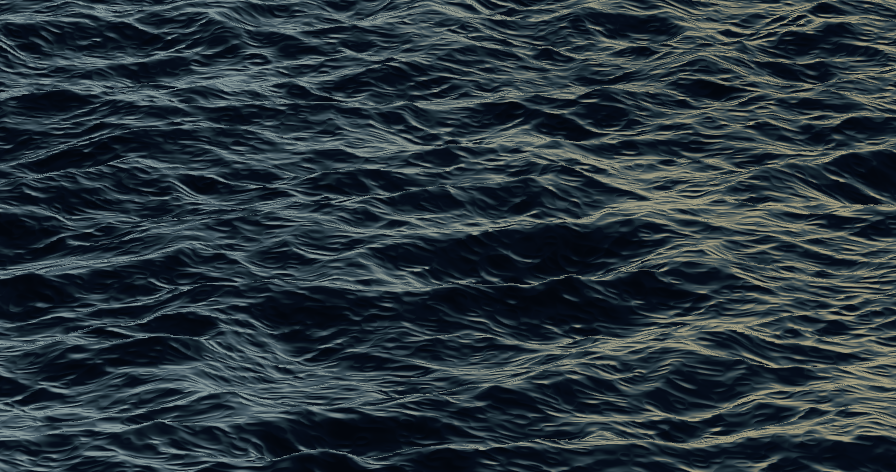
This texture is drawn by a Shadertoy shader. Its source:

```glsl
const float VIEW_TILT = 0.30;      // foreshortening of the water plane
const float PERSPECTIVE = 0.5;     // shrinking of waves towards the top
const float BASE_FREQUENCY = 2.4;
const float LACUNARITY = 1.85;
const float BASE_STEEPNESS = 0.22;
const float STEEPNESS_DECAY = 0.92;
const float CREST_STRETCH = 0.62;  // below 1 lengthens crests sideways
const float CREST_ROUNDING = 0.004;
const float MAX_HEIGHT = 0.18;
const int SWELL_OCTAVES = 4;
const int ALL_OCTAVES = 6;
const int MARCH_STEPS = 30;
const float DARK_FACING = 0.62;    // facing at which reflection vanishes
const float FACING_RANGE = 0.54;
const float TONE_GAMMA = 1.15;
const float PATCH_STRENGTH = 0.20;
const float SIDE_LIGHT = 0.12;

const vec3 WATER_TONES[6] = vec3[6](
    vec3(0.02, 0.05, 0.10), vec3(0.09, 0.15, 0.18), vec3(0.19, 0.25, 0.28),
    vec3(0.29, 0.35, 0.38), vec3(0.42, 0.46, 0.47), vec3(0.56, 0.59, 0.57));
const vec3 COOL_TINT = vec3(0.92, 1.00, 1.04);
const vec3 WARM_TINT = vec3(1.12, 1.03, 0.86);

float hash(vec2 p) {
    vec3 q = fract(p.xyx * 0.1031);
    q += dot(q, q.yzx + 33.33);
    return fract((q.x + q.y) * q.z);
}

float noise(vec2 p) {
    vec2 cell = floor(p);
    vec2 f = p - cell;
    f = f * f * (3.0 - 2.0 * f);
    float low = mix(hash(cell), hash(cell + vec2(1, 0)), f.x);
    float high = mix(hash(cell + vec2(0, 1)), hash(cell + vec2(1, 1)), f.x);
    return mix(low, high, f.y);
}

// Sum of crested waves, each octave running in its own direction
float waveHeight(vec2 p, int octaves) {
    float height = 0.0;
    float frequency = BASE_FREQUENCY;
    float steepness = BASE_STEEPNESS;
    for (int i = 0; i < octaves; i++) {
        float angle = 0.6 * sin(float(i) * 2.4 + 0.4);
        float c = cos(angle), s = sin(angle);
        vec2 q = vec2(c * p.x + s * p.y, c * p.y - s * p.x);
        q *= frequency * vec2(CREST_STRETCH, 1.0);
        float v = 2.0 * noise(q + 17.3 * float(i + 1)) - 1.0;
        height += (1.0 - sqrt(v * v + CREST_ROUNDING)) * steepness / frequency;
        frequency *= LACUNARITY;
        steepness *= STEEPNESS_DECAY;
    }
    return height;
}

// First point of the water surface seen along a slanted view ray
vec2 findSurface(vec2 view) {
    float nearDepth = (view.y - MAX_HEIGHT) / VIEW_TILT;
    float stepLength = (MAX_HEIGHT + 0.01) / VIEW_TILT / float(MARCH_STEPS);
    float depth = nearDepth;
    float lastGap = 0.01;
    for (int i = 0; i <= MARCH_STEPS; i++) {
        depth = nearDepth + float(i) * stepLength;
        float rayHeight = view.y - depth * VIEW_TILT;
        float gap = rayHeight - waveHeight(vec2(view.x, depth), SWELL_OCTAVES);
        if (gap <= 0.0) {
            depth += stepLength * gap / (lastGap - gap);
            break;
        }
        lastGap = gap;
    }
    return vec2(view.x, depth);
}

vec3 toneColor(float tone) {
    float t = clamp(tone, 0.0, 1.0) * 5.0;
    int i = min(int(t), 4);
    return mix(WATER_TONES[i], WATER_TONES[i + 1], t - float(i));
}

vec3 shadeWater(vec2 uv) {
    float aspect = iResolution.x / iResolution.y;
    vec2 view = vec2((uv.x - 0.5 * aspect) * (1.0 + PERSPECTIVE * uv.y),
                     uv.y + 0.5 * PERSPECTIVE * uv.y * uv.y);
    vec2 p = findSurface(view);

    // Surface slope, and how directly it faces the viewer
    const float e = 0.003;
    float h = waveHeight(p, ALL_OCTAVES);
    vec2 slope = vec2(waveHeight(p + vec2(e, 0), ALL_OCTAVES) - h,
                      waveHeight(p + vec2(0, e), ALL_OCTAVES) - h) / e;
    float facing = (VIEW_TILT + slope.y) / sqrt(1.0 + dot(slope, slope));
    facing += SIDE_LIGHT * slope.x;
    facing += PATCH_STRENGTH * (noise(p * vec2(1.3, 1.7) + 5.0) - 0.5);

    // Grazing faces mirror the sky, steep faces show dark water
    float reflection = clamp((DARK_FACING - facing) / FACING_RANGE, 0.0, 1.0);
    float tone = pow(reflection, TONE_GAMMA);
    vec3 color = toneColor(tone);
    color *= 1.0 - 0.5 * smoothstep(DARK_FACING, DARK_FACING + 0.3, facing);

    // Warm evening light on the brighter water to the right
    float warmth = smoothstep(0.2, 0.9, uv.x / aspect) * smoothstep(0.3, 0.9, tone);
    return color * mix(COOL_TINT, WARM_TINT, warmth);
}

void mainImage(out vec4 fragColor, in vec2 fragCoord) {
    vec2 offset = vec2(0.2, 0.25);
    vec3 color = shadeWater((fragCoord + offset) / iResolution.y)
               + shadeWater((fragCoord - offset) / iResolution.y);
    fragColor = vec4(0.5 * color, 1.0);
}
```
